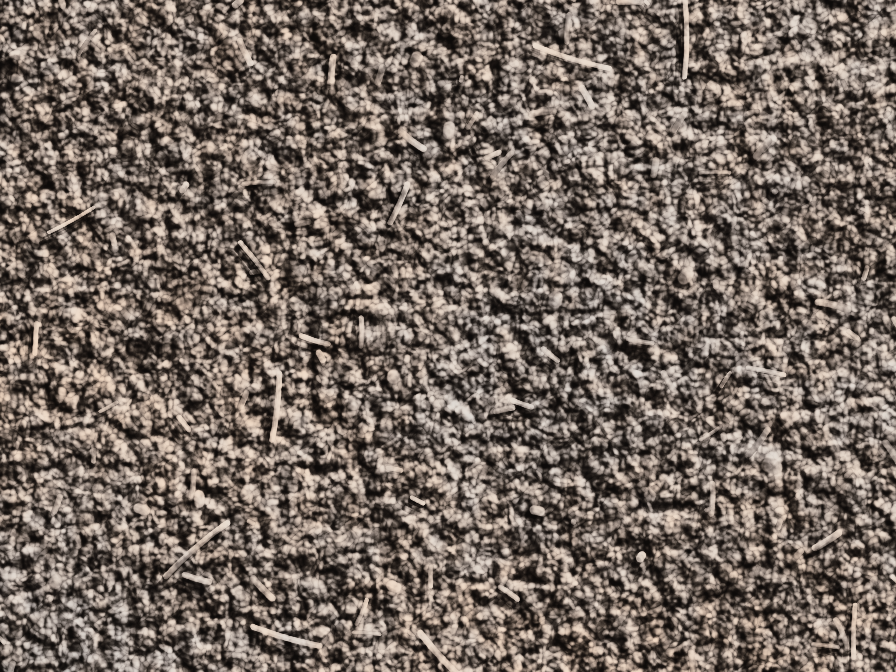
A WebGL 1 fragment shader for this texture:

```glsl
precision highp float;
// Dry crumbly soil in low sun, with scattered wood chips, twigs and pebbles.
// A height field of layered domes is compared with the heights lying towards
// the sun; the difference is spread evenly over a palette from shadow to dust.
uniform vec2 u_resolution;

const vec2 SUN = vec2(0.6, 0.8);
const float MEAN_HEIGHT = 1.09;

vec3 hash3(vec2 cell) {
  vec3 q = fract(cell.xyx * vec3(0.1031, 0.1030, 0.0973));
  q += dot(q, q.yxz + 33.33);
  return fract((q.xxy + q.yzz) * q.zyx);
}

float noise(vec2 p) {
  vec2 i = floor(p), f = fract(p);
  f = f * f * (3.0 - 2.0 * f);
  return mix(mix(hash3(i).x, hash3(i + vec2(1, 0)).x, f.x),
             mix(hash3(i + vec2(0, 1)).x, hash3(i + 1.0).x, f.x), f.y);
}

vec2 turn(vec2 p, float angle) {
  float c = cos(angle), s = sin(angle);
  return vec2(c * p.x + s * p.y, c * p.y - s * p.x);
}

// Overlapping oval domes, one per cell
float crumbs(vec2 p) {
  vec2 home = floor(p);
  float top = 0.0;
  for (int y = -1; y <= 1; y++) {
    for (int x = -1; x <= 1; x++) {
      vec2 cell = home + vec2(x, y);
      vec3 r = hash3(cell + 17.0);
      vec3 shape = hash3(cell + 91.0);
      vec2 d = turn(p - cell - r.xy, shape.x * 6.28);
      d.y *= 1.0 + 0.7 * shape.y;
      top = max(top, 0.5 + 0.5 * r.z - dot(d, d));
    }
  }
  return top;
}

// Rounded bars in a share of the cells: x is coverage, y is the round profile
vec2 bars(vec2 p, float share, float reach, float thickness) {
  vec2 home = floor(p);
  vec2 best = vec2(0.0);
  for (int y = -1; y <= 1; y++) {
    for (int x = -1; x <= 1; x++) {
      vec2 cell = home + vec2(x, y);
      vec3 r = hash3(cell + 43.0);
      vec3 shape = hash3(cell + 137.0);
      vec2 d = turn(p - cell - r.xy, shape.x * 6.28);
      d.y += 0.12 * d.x * d.x;
      d.x -= clamp(d.x, -reach * shape.y, reach * shape.y);
      float width = thickness * (0.5 + 0.5 * shape.z);
      float edge = length(d) / width;
      float cover = step(r.z, share) * (1.0 - smoothstep(0.75, 1.15, edge));
      if (cover > best.x) best = vec2(cover, sqrt(max(0.0, 1.0 - edge * edge)));
    }
  }
  return best;
}

float lay(float ground, vec2 bar, float level) {
  float surface = level + 0.3 * bar.y + 0.3 * (ground - MEAN_HEIGHT);
  return mix(ground, surface, bar.x);
}

float height(vec2 p) {
  vec2 bent = p + 0.006 * (vec2(noise(p * 60.0), noise(p * 60.0 + 31.7)) - 0.5);
  float h = 0.5 * crumbs(bent * 26.0)
          + 0.6 * crumbs(bent * 55.0 + 7.3)
          + 0.45 * crumbs(bent * 120.0 + 3.1)
          + 0.4 * noise(p * 9.0)
          + 0.35 * noise(p * 190.0);
  h = lay(h, bars(p * 17.0, 0.22, 0.4, 0.1), 1.15);
  h = lay(h, bars(p * 14.0 + 5.0, 0.07, 0.08, 0.16), 1.25);
  return lay(h, bars(p * 7.0 + 2.0, 0.28, 0.45, 0.04), 1.3);
}

// Palette stops are spaced by the share of ground each tone covers
vec3 soilColour(float u) {
  vec3 c = mix(vec3(0.05, 0.04, 0.035), vec3(0.10, 0.08, 0.07), smoothstep(0.0, 0.07, u));
  c = mix(c, vec3(0.21, 0.18, 0.16), clamp((u - 0.07) / 0.155, 0.0, 1.0));
  c = mix(c, vec3(0.34, 0.30, 0.27), clamp((u - 0.225) / 0.165, 0.0, 1.0));
  c = mix(c, vec3(0.49, 0.44, 0.41), clamp((u - 0.39) / 0.165, 0.0, 1.0));
  c = mix(c, vec3(0.65, 0.59, 0.55), clamp((u - 0.555) / 0.19, 0.0, 1.0));
  c = mix(c, vec3(0.83, 0.77, 0.72), clamp((u - 0.745) / 0.175, 0.0, 1.0));
  return mix(c, vec3(0.92, 0.87, 0.82), clamp((u - 0.92) / 0.08, 0.0, 1.0));
}

void main() {
  vec2 p = gl_FragCoord.xy / u_resolution.y;

  // Sunlit faces stand above the ground towards the sun, shaded ones below
  float h = height(p);
  float sunward = (height(p + SUN * 0.005) + height(p + SUN * 0.011)
                 + height(p + SUN * 0.02)) / 3.0;
  float light = h - sunward + 0.3 * (h - MEAN_HEIGHT);
  light += 0.12 * (noise(p * 3.0 + 4.0) - 0.5);

  // Even spread of tones, then slight warm and cool patches
  vec3 colour = soilColour(1.0 / (1.0 + exp(-5.5 * light)));
  float warmth = noise(p * 40.0) + noise(p * 2.5) - 1.0;
  colour *= 1.0 + 0.05 * warmth * vec3(1.0, 0.0, -1.0);
  gl_FragColor = vec4(colour, 1.0);
}
```
